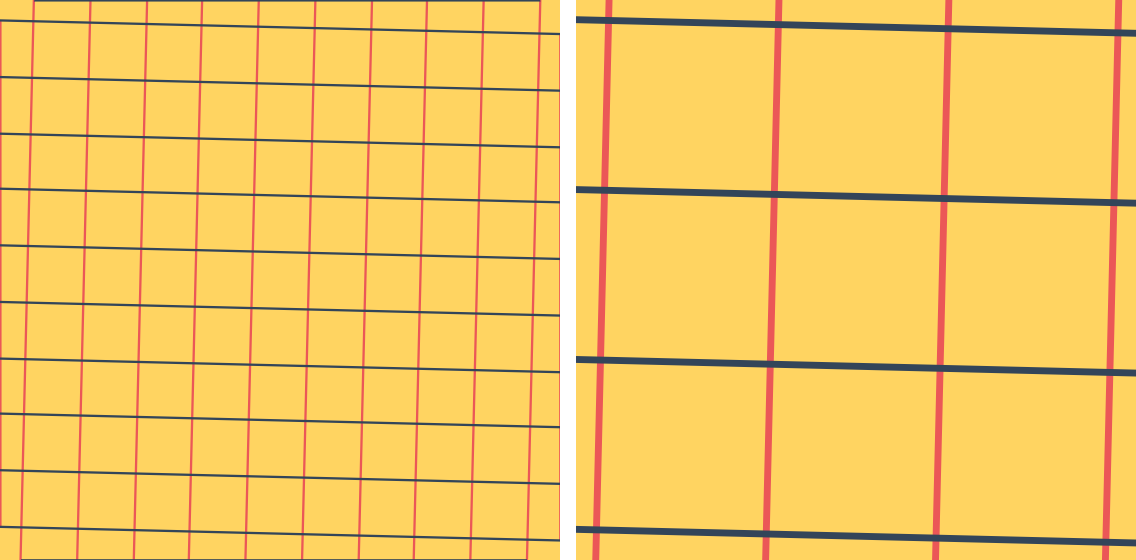
Left: the whole. Right: its middle third, enlarged.
Reproduce this pattern procedurally as a WebGL 2 fragment shader.

```glsl
#version 300 es
precision highp float;
uniform vec2 u_resolution;
out vec4 outColor;

#define PITCH 0.1004
#define LAST_LINE 9.0
#define FIRST_COLUMN 0.0612
#define FIRST_ROW 0.0372
#define COLUMN_LEAN 0.0238
#define ROW_LEAN 0.0243
#define LINE_WIDTH 0.0041
#define SPACING_DRIFT 0.0029
#define NEAR_BORDER 0.0028
#define FAR_BORDER 0.0015

const vec3 PAPER = vec3(1.00, 0.83, 0.38);
const vec3 NAVY = vec3(0.20, 0.27, 0.35);
const vec3 RED = vec3(0.92, 0.34, 0.34);

// Antialiased coverage, signedDistance negative inside
float coverage(float signedDistance, float pixel) {
    return clamp(0.5 - signedDistance / pixel, 0.0, 1.0);
}

// Evenly pitched lines whose spacing drifts and resets every four lines
float ruledLines(float offset, float pixel) {
    float index = floor(offset / PITCH + 0.5);
    float drift = SPACING_DRIFT * (fract((index + 1.0) * 0.25) - 0.5);
    float dist = abs(offset - index * PITCH - drift);
    return coverage(dist - 0.5 * LINE_WIDTH, pixel);
}

// Thin strips on two opposite sides, limited to the ruled span
float borderPair(float across, float along, float pixel) {
    float strip = min(across - NEAR_BORDER, 1.0 - across - FAR_BORDER);
    float halfSpan = 0.5 * LAST_LINE * PITCH;
    float outsideSpan = abs(along - halfSpan) - halfSpan;
    return coverage(max(strip, outsideSpan), pixel);
}

void main() {
    vec2 uv = gl_FragCoord.xy / u_resolution;
    vec2 p = vec2(uv.x, 1.0 - uv.y); // y runs downward
    float pixel = 1.0 / min(u_resolution.x, u_resolution.y);

    // Leaning grid coordinates measured from the first lines
    float column = p.x + COLUMN_LEAN * p.y - FIRST_COLUMN;
    float row = p.y - ROW_LEAN * p.x - FIRST_ROW;

    float redMask = max(ruledLines(column, pixel), borderPair(p.x, row, pixel));
    float navyMask = max(ruledLines(row, pixel), borderPair(p.y, column, pixel));

    vec3 color = mix(PAPER, RED, redMask);
    color = mix(color, NAVY, navyMask);
    outColor = vec4(color, 1.0);
}
```
